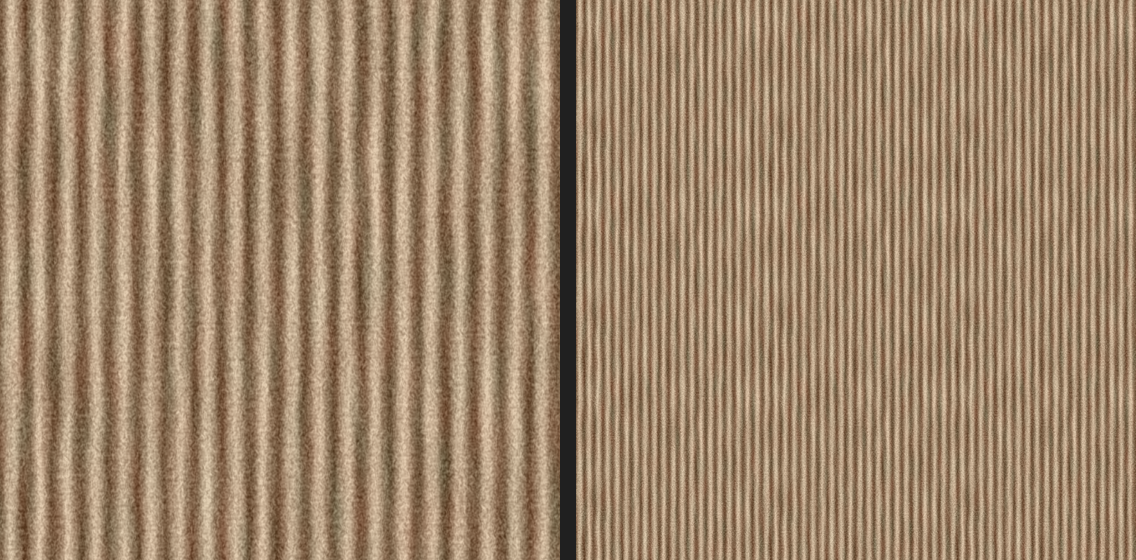
Left, the tile; right, the same tile 3 across and 3 down.
Give the GLSL for this texture, as a WebGL 1 fragment shader.

```glsl
precision highp float;
// Corduroy-like cloth: straight vertical ribs with pale crests and brown grooves.
// A cosine profile is bent and streaked by wrapping gradient noise, then fine
// fibre grain is added and the sum is mapped onto a brown-to-cream ramp.

#define RIBS 20.0
#define CREST 0.41
#define RELIEF 0.37
#define MID_TONE 0.54
#define WOBBLE 0.11
#define STREAK 0.24
#define GRAIN 0.50
#define RED_WEAR 0.06
#define GROOVE_COLOR vec3(0.38, 0.27, 0.17)
#define CREST_COLOR vec3(0.84, 0.75, 0.64)

uniform vec2 u_resolution;

const float TAU = 6.2831853;

// Pseudo-random gradient for a lattice point, components in -1..1
vec2 gradient(vec2 cell) {
  vec3 q = fract(cell.xyx * vec3(0.1031, 0.1030, 0.0973));
  q += dot(q, q.yzx + 33.33);
  return 2.0 * fract((q.xx + q.yz) * q.zy) - 1.0;
}

// Gradient noise that wraps after a whole number of cells per canvas
float tiledNoise(vec2 uv, vec2 cells, float seed) {
  vec2 p = uv * cells;
  vec2 i = floor(p);
  vec2 f = p - i;
  vec2 w = f * f * f * (f * (f * 6.0 - 15.0) + 10.0);
  vec2 lo = mod(i, cells) + seed;
  vec2 hi = mod(i + 1.0, cells) + seed;
  float a = dot(gradient(lo), f);
  float b = dot(gradient(vec2(hi.x, lo.y)), f - vec2(1.0, 0.0));
  float c = dot(gradient(vec2(lo.x, hi.y)), f - vec2(0.0, 1.0));
  float d = dot(gradient(hi), f - 1.0);
  return mix(mix(a, b, w.x), mix(c, d, w.x), w.y);
}

// Rib height from -1 in the groove to 1 on the crest
float ribProfile(vec2 uv) {
  float bend = tiledNoise(uv, vec2(20.0, 9.0), 3.0)
             + 0.6 * tiledNoise(uv, vec2(60.0, 48.0), 17.0);
  return cos(TAU * (uv.x * RIBS - CREST + WOBBLE * bend));
}

// Short fibres: two scales of specks, slightly taller than wide
float fibreGrain(vec2 uv) {
  vec2 sway = vec2(0.003 * tiledNoise(uv, vec2(70.0), 29.0), 0.0);
  return 0.65 * tiledNoise(uv + sway, vec2(150.0, 110.0), 41.0)
       + 0.75 * tiledNoise(uv + sway, vec2(250.0, 200.0), 53.0);
}

void main() {
  vec2 uv = gl_FragCoord.xy / u_resolution;

  // Lengthwise streaks and broad uneven fading
  float streak = tiledNoise(uv, vec2(78.0, 5.0), 67.0);
  float fade = tiledNoise(uv, vec2(13.0, 4.0), 79.0);

  float rib = ribProfile(uv);
  float tone = MID_TONE + RELIEF * rib
             + STREAK * (streak + 0.5 * fade)
             + GRAIN * fibreGrain(uv);
  vec3 color = mix(GROOVE_COLOR, CREST_COLOR, clamp(tone, -0.12, 1.1));

  // Warm patches in the grooves, faint olive cast elsewhere
  float warmth = tiledNoise(uv, vec2(31.0, 7.0), 97.0);
  float shade = 0.65 - 0.35 * rib;
  color += RED_WEAR * warmth * shade * vec3(1.0, -0.5, -0.4);

  gl_FragColor = vec4(clamp(color, 0.0, 1.0), 1.0);
}
```
